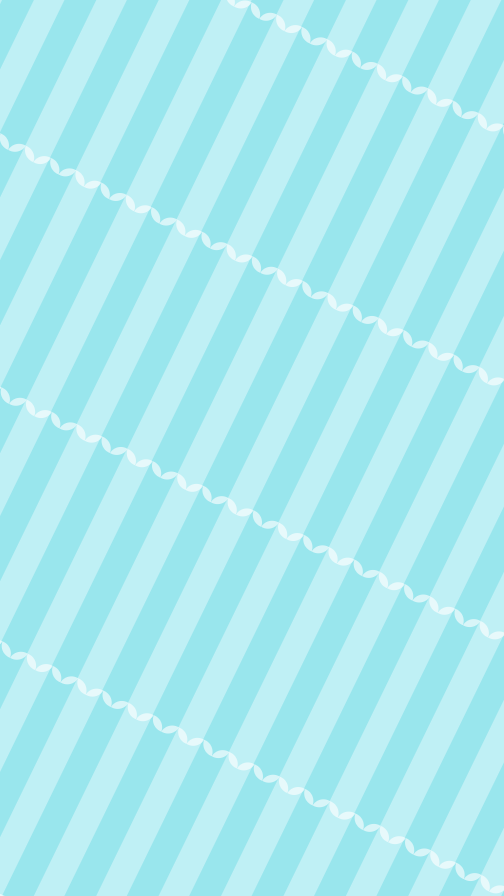
This pattern is drawn by a Shadertoy shader. Its source:

```glsl
// Slanted pale stripes crossed at right angles by chains of translucent petals.
// A rotated frame gives one axis for the stripes and one for the chains;
// each petal is the overlap of two circles, mirrored into a zigzag by folding.

#define TILT radians(26.0)      // slope of the chains
#define STRIPE_PERIOD 0.1113    // all lengths are in canvas widths
#define STRIPE_CENTER 0.0877
#define STRIPE_FILL 0.49        // light share of a period
#define CHAIN_SPACING 0.4521
#define CHAIN_OFFSET 0.2488
#define CREST_OFFSET 0.0058
#define CHAIN_AMPLITUDE 0.0113
#define PETAL_OPACITY 0.62
#define DARK_AQUA vec3(0.60, 0.90, 0.93)
#define LIGHT_AQUA vec3(0.75, 0.94, 0.96)

// Signed offset from the nearest repeat centre
float repeatCentered(float x, float period) {
    return mod(x + 0.5 * period, period) - 0.5 * period;
}

// Antialiased coverage of a signed distance
float coverage(float dist) {
    return clamp(0.5 - dist * iResolution.x, 0.0, 1.0);
}

float stripeDistance(float along) {
    return abs(repeatCentered(along - STRIPE_CENTER, STRIPE_PERIOD))
         - 0.5 * STRIPE_FILL * STRIPE_PERIOD;
}

// Petals join crest to trough, two per half stripe period
float petalDistance(float along, float across) {
    float width = 0.25 * STRIPE_PERIOD;
    float folded = abs(mod(along - CREST_OFFSET, 2.0 * width) - width);
    vec2 p = vec2(folded - 0.5 * width,
                  repeatCentered(across - CHAIN_OFFSET, CHAIN_SPACING));

    // Petal frame: x across the leaf, y from tip to tip
    vec2 chord = vec2(width, -2.0 * CHAIN_AMPLITUDE);
    float halfChord = 0.5 * length(chord);
    vec2 axis = normalize(chord);
    vec2 leaf = vec2(dot(p, vec2(-axis.y, axis.x)), dot(p, axis));

    // Overlap of two circles whose arcs are quarter turns
    return length(vec2(abs(leaf.x) + halfChord, leaf.y)) - sqrt(2.0) * halfChord;
}

void mainImage(out vec4 fragColor, in vec2 fragCoord) {
    // Frame anchored at the top left, y pointing down
    vec2 uv = vec2(fragCoord.x, iResolution.y - fragCoord.y) / iResolution.x;
    vec2 direction = vec2(cos(TILT), sin(TILT));
    float along = dot(uv, direction);
    float across = dot(uv, vec2(-direction.y, direction.x));

    vec3 color = mix(DARK_AQUA, LIGHT_AQUA, coverage(stripeDistance(along)));
    color = mix(color, vec3(1.0), PETAL_OPACITY * coverage(petalDistance(along, across)));
    fragColor = vec4(color, 1.0);
}
```
